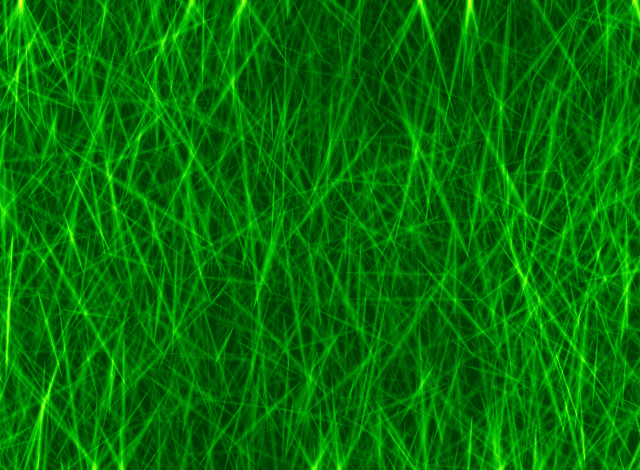
A WebGL 1 fragment shader for this texture:

```glsl
precision highp float;
// Dense tangle of glowing green grass blades with bright tufts on the edges.
// Rotated jittered grids each scatter one tapered blade per cell; the light
// of all blades is summed and then mapped from dark green to yellow.

uniform vec2 u_resolution;

float hash(vec2 p) {
  return fract(sin(dot(p, vec2(127.1, 311.7))) * 43758.5453);
}

vec4 hash4(vec2 p) {
  return vec4(hash(p), hash(p + 31.7), hash(p + 57.3), hash(p + 83.9));
}

float valueNoise(vec2 p) {
  vec2 i = floor(p), f = fract(p);
  f = f * f * (3.0 - 2.0 * f);
  return mix(mix(hash(i), hash(i + vec2(1.0, 0.0)), f.x),
             mix(hash(i + vec2(0.0, 1.0)), hash(i + 1.0), f.x), f.y);
}

vec2 rotate(vec2 p, float angle) {
  float c = cos(angle), s = sin(angle);
  return vec2(c * p.x - s * p.y, s * p.x + c * p.y);
}

// Pointed blade along y, with fine fibres and a minimum width of about a pixel
float blade(vec2 d, float halfLength, float halfWidth) {
  float along = abs(d.y) / halfLength;
  if (along >= 1.0) return 0.0;
  float width = halfWidth * (1.0 - along * sqrt(along));
  float softWidth = max(width, 1.3 / u_resolution.y);
  float across = d.x / softWidth;
  float fibres = 0.87 + 0.22 * cos(across * 8.0);
  return (1.0 - smoothstep(0.1, 1.0, abs(across))) * fibres * width / softWidth;
}

// One layer: blades sharing a main direction, one per grid cell
float bladeLayer(vec2 p, float layer, float angle, float glow) {
  float scale = mix(0.5, 1.4, hash(vec2(layer, 4.7)));
  vec2 cell = vec2(0.11, 0.22) * scale;
  vec2 q = rotate(p - 0.5, angle) + vec2(hash(vec2(layer, 1.3)), hash(vec2(layer, 2.9)));
  vec2 home = floor(q / cell);
  float light = 0.0;
  for (int j = -1; j <= 1; j++) {
    for (int i = -1; i <= 1; i++) {
      vec2 id = home + vec2(float(i), float(j));
      vec4 r = hash4(id + layer * 17.3);
      vec2 d = q - (id + 0.5 + 0.6 * (r.xy - 0.5)) * cell;
      d.x -= d.y * 0.7 * (r.z - 0.5);
      float halfLength = cell.y * (0.3 + 0.65 * fract(r.x * 7.0 + r.w));
      float halfWidth = (0.005 + 0.007 * fract(r.y * 9.0)) * sqrt(scale);
      float strength = 0.04 + 0.32 * glow * pow(r.w, 5.0);
      light += strength * blade(d, halfLength, halfWidth);
    }
  }
  return light;
}

// Fans of blades rooted along the upper or lower edge
float tufts(vec2 p, float aspect, float edge) {
  float light = 0.0;
  for (int f = 0; f < 6; f++) {
    float fan = float(f) + edge * 20.0;
    float rootX = (float(f) + hash(vec2(fan, 6.1))) / 6.0 * aspect;
    for (int b = 0; b < 6; b++) {
      vec4 r = hash4(vec2(fan, float(b) + 9.0));
      vec2 d = rotate(p - vec2(rootX, edge), 1.3 * (r.x - 0.5));
      light += (0.1 + 0.25 * r.z) * blade(d, 0.08 + 0.24 * r.y * r.y, 0.01);
    }
  }
  return light * mix(0.65, 1.2, edge);
}

void main() {
  vec2 p = gl_FragCoord.xy / u_resolution.y;
  float aspect = u_resolution.x / u_resolution.y;

  // Mostly upright directions; the layers that lean far over are dimmer
  float light = 0.0;
  for (int i = 0; i < 28; i++) {
    float t = float(i) / 13.5 - 1.0;
    light += bladeLayer(p, float(i) + 1.0, 0.55 * t + 0.75 * t * t * t, 1.1 - 0.8 * t * t);
  }

  // Broad shady hollows, lighter towards the sides
  float side = abs(p.x / aspect - 0.5) * 2.0;
  float shade = 0.55 + 0.8 * valueNoise(p * 3.5 + 5.0) + 0.4 * side * side;
  light = (light + 0.02) * shade + 0.03;
  light += tufts(p, aspect, 0.0) + tufts(p, aspect, 1.0);

  // Dark green through bright green to yellow
  float green = min(sqrt(light), 1.0);
  float red = 0.03 * green * green + 0.7 * max(light - 0.55, 0.0);
  float blue = 0.03 * green + 0.12 * max(light - 0.7, 0.0);
  gl_FragColor = vec4(min(vec3(red, green, blue), 1.0), 1.0);
}
```
